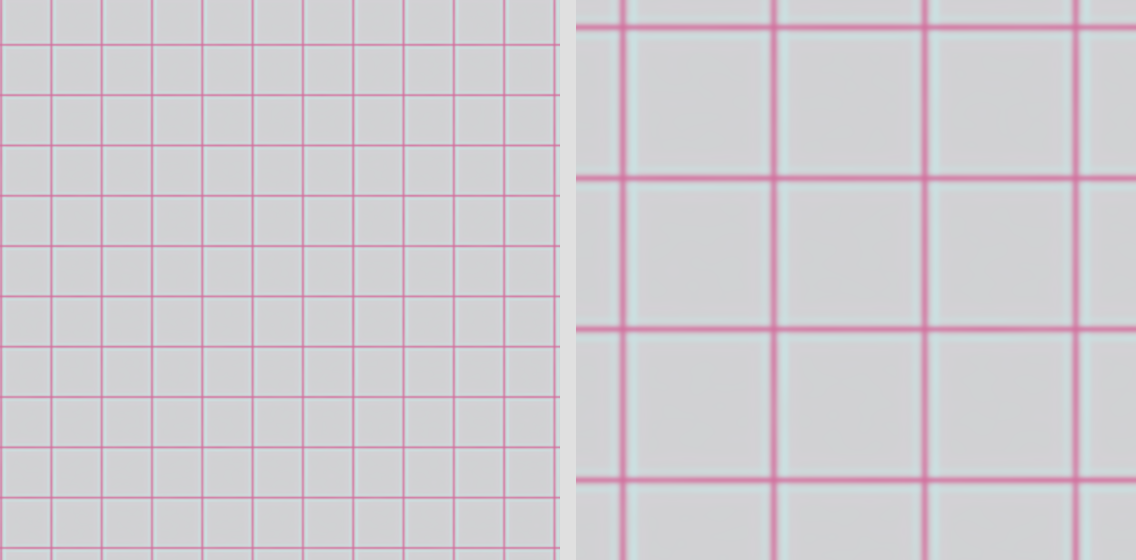
Left, the full canvas; right, a detail of the centre.
This pattern is drawn by a Shadertoy shader. Its source:

```glsl
const float PITCH = 0.08984;                    // 11.13 cells per side
const vec2  FIRST_LINE = vec2(0.0019, 0.0215);  // lowest left crossing
// Pairs hold the vertical lines first, then the horizontal lines
const vec2  LINE_SIGMA = vec2(0.00165, 0.00150);
const vec2  LINE_STRENGTH = vec2(0.70, 0.75);
const vec2  BEFORE_OFFSET = vec2(0.0056, 0.0056);  // left, below
const vec2  AFTER_OFFSET = vec2(0.0066, 0.0054);   // right, above
const vec2  BEFORE_STRENGTH = vec2(0.55, 0.70);
const vec2  AFTER_STRENGTH = vec2(0.95, 0.45);
const vec2  HALO_SIGMA = vec2(0.0018, 0.0016);
const vec2  RIPPLE_SIGMA = vec2(0.0020);
const float RIPPLE_OFFSET = 0.0125;
const float RIPPLE_STRENGTH = 0.40;
const float LINE_WEAR = 0.08;
const float TINT_AMOUNT = 0.007;

const vec3 PAPER = vec3(0.818, 0.821, 0.828);
const vec3 INK = vec3(0.825, 0.430, 0.615);
const vec3 HALO = vec3(0.795, 0.876, 0.880);
const vec3 RIPPLE = vec3(0.840, 0.815, 0.843);

vec2 hashGradient(vec2 cell) {
    vec3 p = fract(cell.xyx * vec3(0.1031, 0.1030, 0.0973));
    p += dot(p, p.yzx + 33.33);
    float angle = 6.2832 * fract((p.x + p.y) * p.z);
    return vec2(cos(angle), sin(angle));
}

float gradientNoise(vec2 p) {
    vec2 i = floor(p), f = fract(p);
    vec2 u = f * f * f * (f * (f * 6.0 - 15.0) + 10.0);
    float a = dot(hashGradient(i), f);
    float b = dot(hashGradient(i + vec2(1, 0)), f - vec2(1, 0));
    float c = dot(hashGradient(i + vec2(0, 1)), f - vec2(0, 1));
    float d = dot(hashGradient(i + vec2(1, 1)), f - vec2(1, 1));
    return mix(mix(a, b, u.x), mix(c, d, u.x), u.y);
}

// Soft stripe profile, never narrower than the pixel filter
vec2 softStripe(vec2 dist, vec2 sigma, float pixel) {
    vec2 t = dist / max(sigma, vec2(0.5 * pixel));
    return exp(-0.5 * t * t);
}

float unite(vec2 cover) {
    return 1.0 - (1.0 - cover.x) * (1.0 - cover.y);
}

void mainImage(out vec4 fragColor, in vec2 fragCoord) {
    vec2 uv = fragCoord / iResolution.xy;
    float pixel = 1.0 / min(iResolution.x, iResolution.y);

    // Signed distance to the nearest vertical and horizontal line
    vec2 grid = (uv - FIRST_LINE) / PITCH;
    vec2 lineId = floor(grid + 0.5);
    vec2 dist = (grid - lineId) * PITCH;

    // Slight fading along each line
    vec2 wear = vec2(gradientNoise(vec2(lineId.x * 3.7 + 0.5, uv.y * 32.0)),
                     gradientNoise(vec2(uv.x * 32.0, lineId.y * 3.7 + 50.5)));

    // Paper with a faint pink to green drift
    float drift = gradientNoise(uv * vec2(60.0, 90.0));
    vec3 color = PAPER + TINT_AMOUNT * drift * vec3(1.0, -0.6, 0.5);

    // Outer ripple, then the pale fringe on both sides of a line
    vec2 ripple = softStripe(abs(dist) - RIPPLE_OFFSET, RIPPLE_SIGMA, pixel);
    color = mix(color, RIPPLE, RIPPLE_STRENGTH * unite(ripple));
    vec2 halo = BEFORE_STRENGTH * softStripe(dist + BEFORE_OFFSET, HALO_SIGMA, pixel)
              + AFTER_STRENGTH * softStripe(dist - AFTER_OFFSET, HALO_SIGMA, pixel);
    color = mix(color, HALO, unite(clamp(halo * (1.0 + 0.4 * wear), 0.0, 1.0)));

    // Ink lines, slightly deeper where they cross
    vec2 ink = softStripe(dist, LINE_SIGMA, pixel) * (LINE_STRENGTH + LINE_WEAR * wear);
    color = mix(color, INK, unite(ink));

    fragColor = vec4(color, 1.0);
}
```
